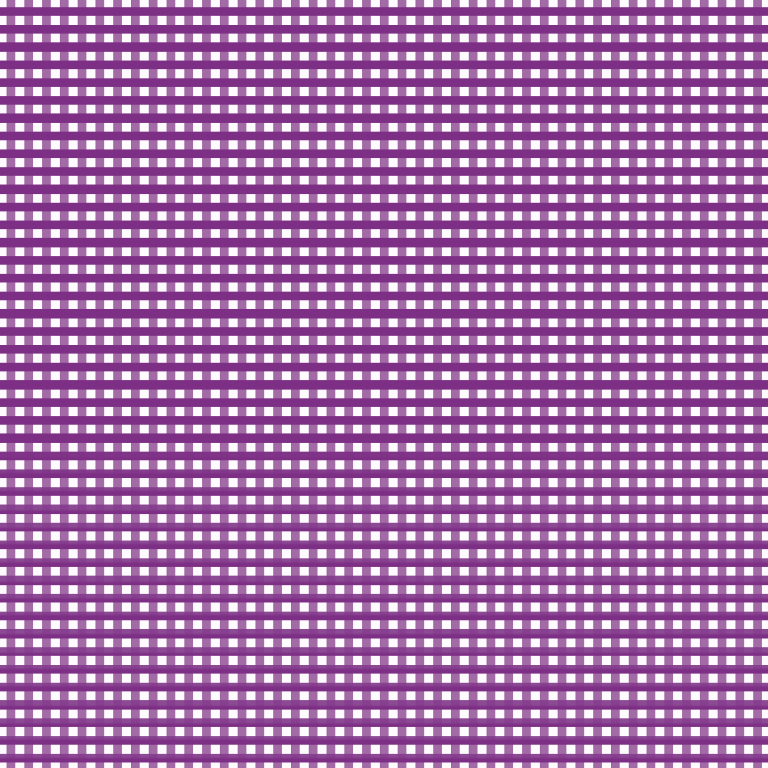
Write a WebGL 1 fragment shader that draws this pattern.

```glsl
precision highp float;

uniform vec2 u_resolution;

const float REPEATS = 43.2;
const vec2 PHASE = vec2(0.114, 0.148);
const vec3 PAPER = vec3(0.995, 0.985, 0.995);
const vec3 STRIPE = vec3(0.64, 0.42, 0.65);
const vec3 BAND = vec3(0.49, 0.18, 0.52);
const vec3 FADED_BAND = vec3(0.55, 0.29, 0.58);

// Smoothed coverage of a line centred on zero
float lineMask(float offset, float halfWidth, float soft) {
  return clamp((halfWidth - abs(offset)) / soft + 0.5, 0.0, 1.0);
}

// Three rows in every eleven are slightly thicker
float bandHalfWidth(float row) {
  float thick = 1.0 - step(2.5, mod(3.0 * row + 5.0, 11.0));
  return mix(0.242, 0.268, thick);
}

// Upper part of each band pales, with a slow drift from row to row
float bandFade(float offset, float row, float down) {
  float drift = 0.07 * sin(row * 6.28319 * 3.0 / 11.0);
  float pale = 1.0 - smoothstep(-0.1, 0.12, offset + drift);
  return pale * smoothstep(0.56, 0.66, down);
}

// Vertical stripe with a faintly darker left edge
vec3 stripeColor(float offset, float soft) {
  float edge = lineMask(offset + 0.22, 0.03, soft);
  return mix(STRIPE, BAND, 0.15 * edge);
}

void main() {
  vec2 uv = gl_FragCoord.xy / u_resolution;
  vec2 soft = REPEATS / u_resolution;

  // Cells count rightwards and downwards; lines sit at cell centres
  vec2 grid = vec2(uv.x, 1.0 - uv.y) * REPEATS - PHASE;
  vec2 offset = fract(grid) - 0.5;
  float row = floor(grid.y);

  float stripe = lineMask(offset.x, 0.245, soft.x);
  float band = lineMask(offset.y, bandHalfWidth(row), soft.y);

  // Crossings keep more of the deep band colour
  float fade = bandFade(offset.y, row, 1.0 - uv.y) * mix(1.0, 0.65, stripe);

  vec3 color = mix(PAPER, stripeColor(offset.x, soft.x), stripe);
  color = mix(color, mix(BAND, FADED_BAND, fade), band);
  gl_FragColor = vec4(color, 1.0);
}
```
